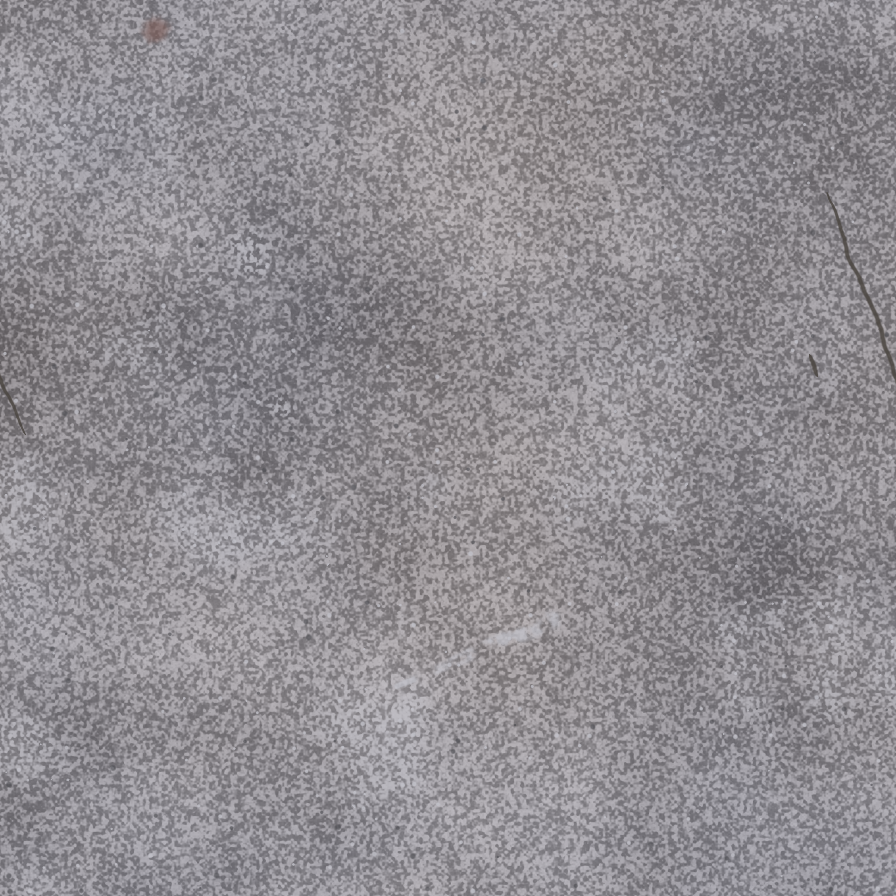
This texture is drawn by a three.js fragment shader. Its source:

```glsl
// Weathered grey concrete: fine pale grain over a dark base, tinted by broad
// cloudy stains, with chalky patches, scattered specks and pits, hairline
// cracks and one pale scrape. Built from hashed value noise and segments.
varying vec2 vUv;

const vec3 BASE_DARK = vec3(0.455, 0.443, 0.460);
const vec3 GRAIN_PALE = vec3(0.662, 0.648, 0.668);
const vec3 CHALK = vec3(0.76, 0.76, 0.79);
const vec3 PIT = vec3(0.30, 0.30, 0.32);
const vec3 CRACK = vec3(0.29, 0.27, 0.25);
const vec3 RUST = vec3(0.46, 0.33, 0.31);
const vec3 WARM_SHIFT = vec3(0.012, 0.0, -0.016);

// Hash without sine: cell to 0..1
float hash(vec2 cell) {
  vec3 q = fract(cell.xyx * 0.1031);
  q += dot(q, q.yzx + 33.33);
  return fract((q.x + q.y) * q.z);
}

float valueNoise(vec2 p) {
  vec2 cell = floor(p);
  vec2 f = fract(p);
  f = f * f * (3.0 - 2.0 * f);
  float low = mix(hash(cell), hash(cell + vec2(1.0, 0.0)), f.x);
  float high = mix(hash(cell + vec2(0.0, 1.0)), hash(cell + 1.0), f.x);
  return mix(low, high, f.y);
}

float fbm(vec2 p) {
  float sum = 0.0;
  float amplitude = 0.5;
  for (int octave = 0; octave < 5; octave++) {
    sum += amplitude * valueNoise(p);
    p = mat2(1.6, 1.2, -1.2, 1.6) * p + 17.3;
    amplitude *= 0.5;
  }
  return sum / 0.97;
}

// Sparse soft dots, at most one per cell
float specks(vec2 p, float cells, float share, float seed) {
  vec2 q = p * cells;
  vec2 cell = floor(q) + seed;
  vec2 centre = 0.3 + 0.4 * vec2(hash(cell + 3.7), hash(cell + 9.2));
  float radius = mix(0.10, 0.28, hash(cell + 5.1));
  float dotMask = 1.0 - smoothstep(radius * 0.4, radius, length(fract(q) - centre));
  return dotMask * step(hash(cell), share);
}

// x: distance to the segment, y: position along it
vec2 segment(vec2 p, vec2 a, vec2 b) {
  vec2 ab = b - a;
  float along = clamp(dot(p - a, ab) / dot(ab, ab), 0.0, 1.0);
  return vec2(length(p - a - ab * along), along);
}

// Thin line tapered at both ends
float crack(vec2 p, vec2 a, vec2 b, float halfWidth) {
  vec2 s = segment(p, a, b);
  float width = halfWidth * (0.25 + 0.75 * sqrt(4.0 * s.y * (1.0 - s.y)));
  return 1.0 - smoothstep(width * 0.4, width * 1.3, s.x);
}

// Chalky streak that widens along its length and breaks up
float scrape(vec2 p, vec2 a, vec2 b) {
  vec2 s = segment(p, a, b);
  float width = mix(0.004, 0.017, s.y);
  float band = 1.0 - smoothstep(width * 0.4, width, s.x);
  return band * smoothstep(0.44, 0.68, fbm(p * 55.0));
}

float blotch(vec2 p, vec2 centre, float radius) {
  float ragged = length(p - centre) + radius * (fbm(p * 60.0) - 0.5);
  return 1.0 - smoothstep(radius * 0.3, radius, ragged);
}

void main() {
  vec2 p = vUv;

  // Broad stains shift both the tone and the density of the grain
  float stain = fbm(p * 4.0 + 2.6) - 0.5;
  float cloud = fbm(p * 11.0 + 31.0) - 0.5;
  float tint = fbm(p * 3.5 + 57.0) - 0.5;

  // Fine grain of pale flecks
  float grain = 0.62 * valueNoise(p * 285.0) + 0.38 * valueNoise(p.yx * 430.0 + 71.0);
  float fleck = smoothstep(0.27, 0.73, grain + 0.18 * stain);
  vec3 colour = mix(BASE_DARK, GRAIN_PALE, fleck);
  colour += 0.17 * stain + 0.09 * cloud + 2.2 * tint * WARM_SHIFT;
  colour += 0.05 * (valueNoise(p * 510.0 + 13.0) - 0.5);

  // Chalky haze, bright specks and dark pits
  float haze = smoothstep(0.10, 0.30, fbm(p * 7.0 + 83.0) - 0.5);
  colour = mix(colour, CHALK, haze * (0.12 + 0.35 * fleck));
  float patches = blotch(p, vec2(0.28, 0.715), 0.035) + blotch(p, vec2(0.315, 0.545), 0.02);
  colour = mix(colour, CHALK, 0.5 * min(patches, 1.0) * smoothstep(0.35, 0.65, grain));
  colour = mix(colour, CHALK, 0.8 * specks(p, 75.0, 0.04 + 0.15 * haze, 11.0));
  colour = mix(colour, PIT, 0.65 * specks(p, 60.0, 0.035, 47.0));
  colour = mix(colour, RUST, 0.6 * blotch(p, vec2(0.173, 0.968), 0.018));

  // Scrape, then cracks; the long crack wraps across the side edge
  colour = mix(colour, CHALK, 0.75 * scrape(p, vec2(0.443, 0.234), vec2(0.615, 0.308)));
  vec2 wrapped = vec2(p.x + step(p.x, 0.2), p.y);
  wrapped.x += 0.010 * (fbm(vec2(p.y * 28.0, 4.0)) - 0.5);
  float cracks = crack(wrapped, vec2(0.922, 0.785), vec2(1.027, 0.515), 0.0028);
  cracks = max(cracks, crack(wrapped, vec2(0.904, 0.604), vec2(0.915, 0.580), 0.0028));
  colour = mix(colour, CRACK, 0.85 * cracks);

  gl_FragColor = vec4(clamp(colour, 0.0, 1.0), 1.0);
}
```
